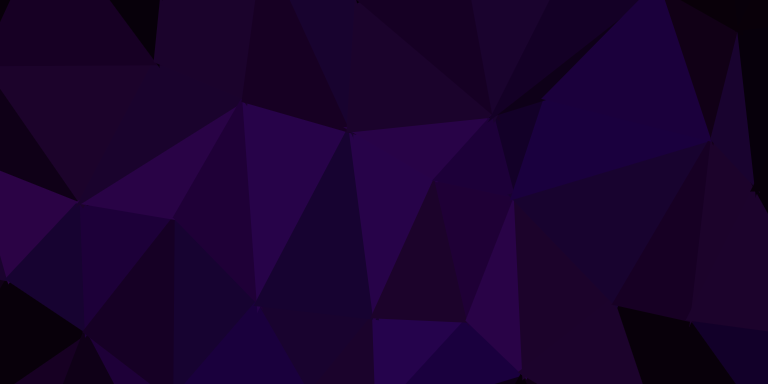
This background is drawn by a WebGL 1 fragment shader. Its source:

```glsl
precision highp float;

uniform vec2 u_resolution;

// Lattice axes in units of canvas height: shallow falling, steep rising
const vec2 FALLING_AXIS = vec2(0.265, -0.095);
const vec2 RISING_AXIS = vec2(0.170, 0.305);
const float JITTER = 0.68;
const float OVERLAP = 1.09;

float hash(vec2 p) {
  return fract(sin(dot(p, vec2(127.1, 311.7))) * 4375.85);
}

float cross2(vec2 a, vec2 b) {
  return a.x * b.y - a.y * b.x;
}

vec2 toLattice(vec2 p) {
  float area = cross2(FALLING_AXIS, RISING_AXIS);
  return vec2(cross2(p, RISING_AXIS), cross2(FALLING_AXIS, p)) / area;
}

// Jittered mesh corner, in units of canvas height
vec2 meshVertex(vec2 cell) {
  vec2 offset = vec2(hash(cell + 5.1), hash(cell + 37.3)) - 0.5;
  vec2 site = cell + 0.5 + JITTER * offset;
  return site.x * FALLING_AXIS + site.y * RISING_AXIS;
}

float edgeDistance(vec2 p, vec2 a, vec2 b) {
  vec2 along = b - a;
  return cross2(along, p - a) / max(length(along), 1e-4);
}

// Positive inside, for either winding order
float triangleDistance(vec2 p, vec2 a, vec2 b, vec2 c) {
  float winding = edgeDistance(c, a, b) < 0.0 ? -1.0 : 1.0;
  float inner = min(winding * edgeDistance(p, a, b),
                    winding * edgeDistance(p, b, c));
  return min(inner, winding * edgeDistance(p, c, a));
}

// Shades from near black to bright violet
vec3 violetShade(float tone) {
  vec3 shade = vec3(0.03, 0.00, 0.04);
  shade = mix(shade, vec3(0.06, 0.00, 0.09), step(0.30, tone));
  shade = mix(shade, vec3(0.08, 0.00, 0.15), step(0.39, tone));
  shade = mix(shade, vec3(0.10, 0.01, 0.18), step(0.475, tone));
  shade = mix(shade, vec3(0.11, 0.00, 0.23), step(0.66, tone));
  return mix(shade, vec3(0.15, 0.01, 0.29), step(0.80, tone));
}

// Flat facet colour: evenly spread tones, darkest at the upper right
vec3 facetColor(vec2 centroid, vec2 cell, float facet, float aspect) {
  vec2 fromGlow = 2.0 * (centroid / vec2(aspect, 1.0) - vec2(0.43, 0.42));
  float light = 1.0 - 0.45 * dot(fromGlow, fromGlow);
  float spread = fract(dot(cell, vec2(0.755, 0.570)) + 0.42 * facet);
  float warmth = hash(cell + 11.7 + 5.3 * facet) - 0.5;
  vec3 tint = 1.0 + warmth * vec3(0.26, 0.0, -0.16);
  return violetShade(mix(spread, light, 0.5)) * tint;
}

// Paints one slightly enlarged facet over the colour below
vec3 paintFacet(vec3 below, vec2 p, vec2 a, vec2 b, vec2 c,
                vec2 cell, float facet, float aspect, float pixel) {
  vec2 centroid = (a + b + c) / 3.0;
  vec2 local = (p - centroid) / OVERLAP;
  float d = triangleDistance(centroid + local, a, b, c) * OVERLAP;
  float coverage = clamp(d / pixel + 0.5, 0.0, 1.0);
  return mix(below, facetColor(centroid, cell, facet, aspect), coverage);
}

void main() {
  vec2 p = gl_FragCoord.xy / u_resolution.y;
  float aspect = u_resolution.x / u_resolution.y;
  float pixel = 1.0 / u_resolution.y;
  vec2 home = floor(toLattice(p));
  vec3 color = vec3(0.03, 0.0, 0.04);

  // Each quad is split in two, mostly along its steep diagonal
  for (int y = -1; y <= 0; y++) {
    for (int x = -1; x <= 0; x++) {
      vec2 cell = home + vec2(float(x), float(y));
      vec2 a = meshVertex(cell);
      vec2 b = meshVertex(cell + vec2(1.0, 0.0));
      vec2 c = meshVertex(cell + vec2(1.0, 1.0));
      vec2 d = meshVertex(cell + vec2(0.0, 1.0));
      bool shallow = hash(cell + 71.9) > 0.75;
      vec2 firstTip = shallow ? c : d;
      vec2 secondTip = shallow ? a : b;
      color = paintFacet(color, p, a, b, firstTip, cell, 0.0, aspect, pixel);
      color = paintFacet(color, p, c, d, secondTip, cell, 1.0, aspect, pixel);
    }
  }

  gl_FragColor = vec4(color, 1.0);
}
```
